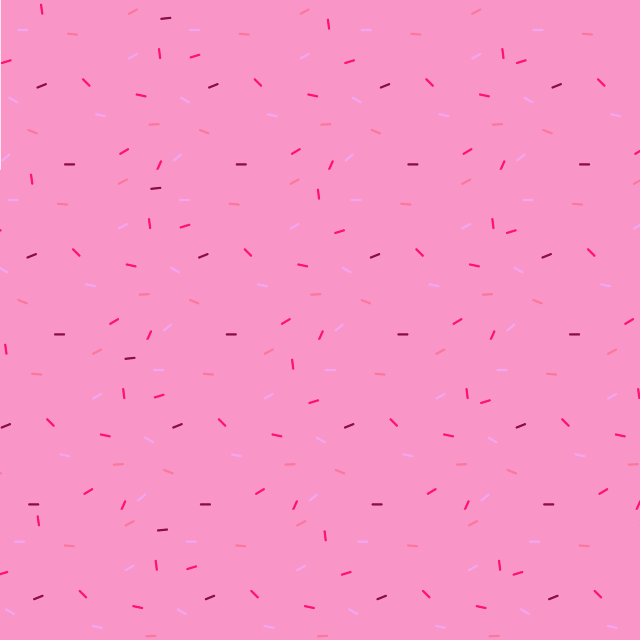
A Shadertoy shader for this pattern:

```glsl
// Candy sprinkles on pink: a four-by-four tiling whose rows slide sideways and whose columns vary slightly.
#define CANVAS 768.0
#define TILE vec2(206.0, 204.0)
#define LAST_ROW_GAP 2.0
#define TILE_CUT 203.6
#define HALF_LENGTH 5.3
#define RADIUS 1.35
#define GROUND vec3(0.98, 0.585, 0.78)
#define LAVENDER vec3(0.945, 0.65, 0.945)
#define SALMON vec3(0.98, 0.47, 0.61)
#define HOT_PINK vec3(1.0, 0.07, 0.45)
#define MAROON vec3(0.54, 0.05, 0.30)

// Sideways slide of each row
const float ROW_SLIDE[4] = float[4](0.0, 12.0, 43.0, 4.0);

// Sprinkles in every tile: x, y from the tile's top left, angle in degrees; grouped by colour
const vec3 SHARED[15] = vec3[15](
    vec3(27.5, 36, 0), vec3(159.5, 67.5, 29), vec3(16, 120, -30), vec3(120.7, 138.3, -12), vec3(213, 189, 40),
    vec3(87, 41, -5), vec3(159.5, 14, 28), vec3(39, 158, -22), vec3(185, 149.3, 3),
    vec3(103.5, 99, -45), vec3(169.3, 114.5, -12), vec3(149, 181.8, 31), vec3(191, 198.6, 66),
    vec3(50, 103, 22), vec3(83.5, 197.3, 0));

// Sprinkles that depend on the column: x, y, angle, column (-1 means all but column one)
const vec4 VARIED[6] = vec4[6](
    vec4(191.5, 64.3, -83, -1), vec4(7.5, 74, 17, -1),
    vec4(188.2, 29, -83, 1), vec4(28, 67.3, 17, 1),
    vec4(50, 11, -82, 0), vec4(199, 22, 6, 0));

// Column whose copy of a sprinkle lies nearest
float nearestColumn(vec2 p, float x) {
    return floor((p.x - x) / TILE.x + 0.5);
}

// Coverage of one round-ended sprinkle, in y-down space
float sprinkle(vec2 p, vec3 mark, float column, float blur) {
    vec2 q = p - mark.xy - vec2(column * TILE.x, 0.0);
    float angle = -radians(mark.z);
    vec2 dir = vec2(cos(angle), sin(angle));
    float along = clamp(dot(q, dir), -HALF_LENGTH, HALF_LENGTH);
    float d = length(q - dir * along) - RADIUS;
    return 1.0 - smoothstep(-blur, blur, d);
}

vec3 sharedColour(int i) {
    return i < 5 ? LAVENDER : i < 9 ? SALMON : i < 13 ? HOT_PINK : MAROON;
}

void mainImage(out vec4 fragColor, in vec2 fragCoord) {
    // Canvas units, measured from the top left
    float unit = CANVAS / iResolution.y;
    vec2 canvas = vec2(fragCoord.x, iResolution.y - fragCoord.y) * unit;
    float blur = 0.6 * unit;

    // Row-local position
    float row = clamp(floor(canvas.y / (TILE.y + LAST_ROW_GAP / 3.0)), 0.0, 3.0);
    vec2 p = canvas - vec2(-ROW_SLIDE[int(row)], row * TILE.y + step(2.5, row) * LAST_ROW_GAP);
    float inside = 1.0 - smoothstep(-blur, blur, p.y - TILE_CUT);

    vec3 colour = GROUND;

    // Sprinkles repeated in every column
    for (int i = 0; i < 15; i++) {
        float ink = sprinkle(p, SHARED[i], nearestColumn(p, SHARED[i].x), blur);
        colour = mix(colour, sharedColour(i), ink * inside);
    }

    // Sprinkles that differ between columns
    for (int i = 0; i < 6; i++) {
        vec4 mark = VARIED[i];
        float column = nearestColumn(p, mark.x);
        bool shown = mark.w < 0.0 ? column != 1.0 : column == mark.w;
        float ink = shown ? sprinkle(p, mark.xyz, column, blur) : 0.0;
        colour = mix(colour, i == 5 ? MAROON : HOT_PINK, ink * inside);
    }

    // Pale sliver left uncovered beside the top row
    float sliver = clamp((0.9 - canvas.x) / unit + 0.5, 0.0, 1.0) * step(row, 0.5);
    colour = mix(colour, vec3(1.0), sliver * inside);

    fragColor = vec4(colour, 1.0);
}
```
